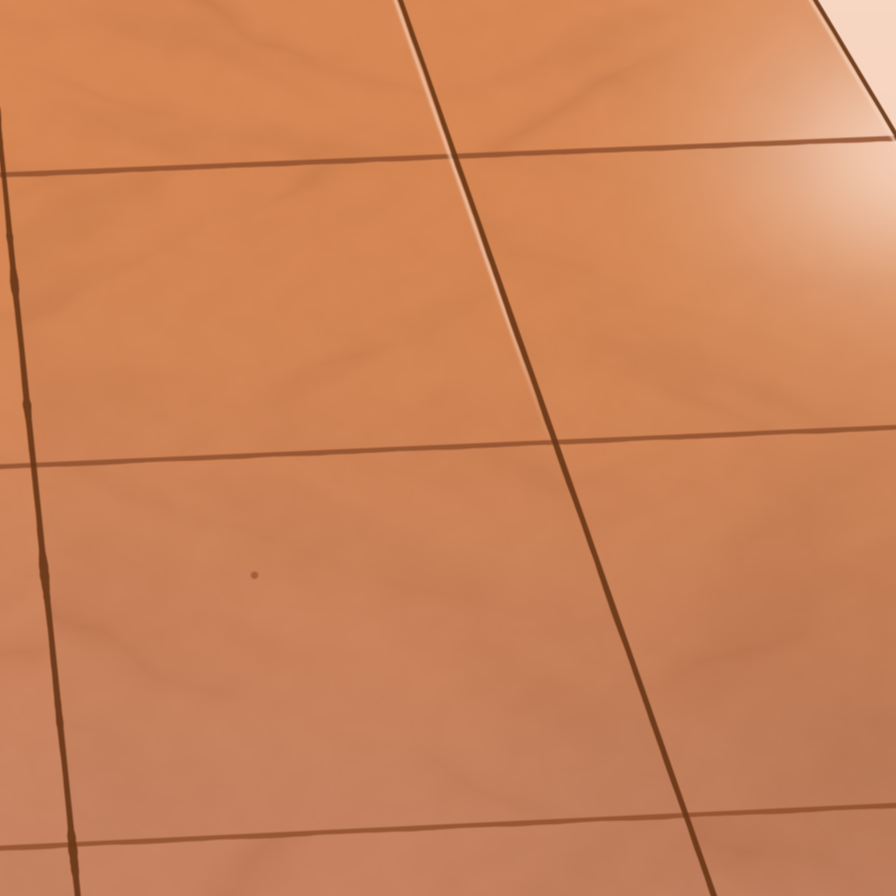
A Shadertoy shader for this texture:

```glsl
#define CLAY_NEAR vec3(0.775, 0.510, 0.380)
#define CLAY_FAR vec3(0.835, 0.525, 0.325)
#define VEIN_TINT vec3(0.66, 0.39, 0.25)
#define GLARE vec3(0.97, 0.84, 0.76)
#define GROUT_LONG vec3(0.40, 0.21, 0.09)
#define GROUT_CROSS vec3(0.56, 0.31, 0.18)
#define LONG_HALF_WIDTH 0.0032
#define CROSS_HALF_WIDTH 0.0028
#define VEIN_STRENGTH 0.30
#define PIT_CENTRE vec2(0.284, 0.358)

float hash(vec2 p) {
    return fract(sin(dot(p, vec2(127.1, 311.7))) * 4375.85);
}

// Smooth layered sines, roughly -1 to 1
float waves(vec2 p) {
    float sum = 0.0, amp = 0.55;
    for (int i = 0; i < 4; i++) {
        sum += amp * sin(p.x + 1.3 * sin(p.y)) * cos(0.8 * p.y + 0.6 * sin(p.x));
        p = mat2(1.5, 1.1, -1.1, 1.5) * p + 1.7;
        amp *= 0.5;
    }
    return sum;
}

// Antialiased coverage of a joint
float joint(float dist, float halfWidth) {
    float soft = max(0.0016, 1.0 / iResolution.y);
    return 1.0 - smoothstep(halfWidth - soft, halfWidth + soft, abs(dist));
}

// Soft diagonal marbling; its direction alternates from tile to tile
float marbling(vec2 local, vec2 id) {
    float rising = mod(id.x + id.y, 2.0) * 2.0 - 1.0;
    vec2 along = normalize(vec2(1.0, 0.75 * rising));
    vec2 seed = 9.0 * vec2(hash(id), hash(id + 4.7));
    vec2 q = vec2(dot(local, along), dot(local, vec2(-along.y, along.x)));
    float warp = waves(q * vec2(3.0, 5.0) + seed);
    float ridge = 1.0 - abs(sin(7.0 * q.y + 0.9 * warp + seed.x));
    float patches = smoothstep(-0.35, 0.6, waves(q * vec2(2.5, 4.0) + seed.yx));
    float cloud = smoothstep(-0.2, 0.9, waves(q * vec2(4.0, 9.0) - seed));
    return 0.75 * pow(ridge, 4.0) * patches + 0.45 * cloud;
}

void mainImage(out vec4 fragColor, in vec2 fragCoord) {
    vec2 p = fragCoord / iResolution.xy;

    // Floor perspective: long joints converge upward, cross joints tilt
    float spacing = 0.7101 - 0.2469 * p.y;
    float u = (p.x - 0.0869 + 0.1031 * p.y) / spacing;
    float rise = p.y - p.x * (0.0487 - 0.009 * p.y) - 0.0534;
    float depth = 0.4909 - 0.1534 * rise;
    vec2 floorPos = vec2(u, rise / depth);
    vec2 id = floor(floorPos);
    vec2 nearest = round(floorPos);
    vec2 dist = (floorPos - nearest) * vec2(0.96 * spacing, depth * depth / 0.4909);

    // Clay, lighter and warmer with distance
    vec3 color = mix(CLAY_NEAR, CLAY_FAR, smoothstep(0.0, 0.85, p.y + 0.12 * p.x));
    color *= 1.0 + 0.03 * (hash(id + 2.3) - 0.5);
    color = mix(color, VEIN_TINT, VEIN_STRENGTH * marbling(floorPos - id, id));
    color *= 1.0 - 0.07 * smoothstep(0.6, 0.0, distance(p, vec2(1.0, 0.2)));
    color += 0.006 * waves(p * 70.0);

    // Window glare in the far right corner
    vec2 toGlare = (p - vec2(1.04, 0.83)) / vec2(0.19, 0.13);
    float glare = 0.75 * exp(-dot(toGlare, toGlare));
    glare += 0.16 * smoothstep(0.55, 1.1, p.x) * smoothstep(0.3, 0.85, p.y);
    glare = mix(glare, 0.8 + 0.2 * p.y, step(2.0, u));
    color = mix(color, GLARE, clamp(glare, 0.0, 1.0));

    // Small pit in the glaze
    color = mix(color, GROUT_CROSS, 0.7 * smoothstep(0.006, 0.002, distance(p, PIT_CENTRE)));

    // Cross joints, slightly uneven
    float crossWear = 0.0005 * waves(vec2(p.x * 45.0, nearest.y * 3.0));
    float crossCover = joint(dist.y + crossWear, CROSS_HALF_WIDTH + crossWear);
    color = mix(color, GROUT_CROSS, 0.85 * crossCover);

    // Long joints, with lit tile edges toward the far end
    float lit = smoothstep(0.48, 0.7, p.y) * step(0.5, nearest.x);
    float edge = exp(-pow((dist.x + 0.0055) / 0.0025, 2.0));
    color = mix(color, GLARE, 0.6 * lit * edge);
    float longWear = waves(vec2(p.y * 38.0, nearest.x * 5.0));
    float clump = smoothstep(0.3, 0.8, longWear) * step(nearest.x, 0.5);
    float halfWidth = LONG_HALF_WIDTH + 0.0004 * longWear + 0.0018 * clump;
    halfWidth *= mix(1.0, 0.8, smoothstep(0.5, 1.0, p.y));
    float longCover = joint(dist.x + 0.0004 * longWear, halfWidth);
    color = mix(color, GROUT_LONG, 0.92 * longCover);

    fragColor = vec4(clamp(color, 0.0, 1.0), 1.0);
}
```
